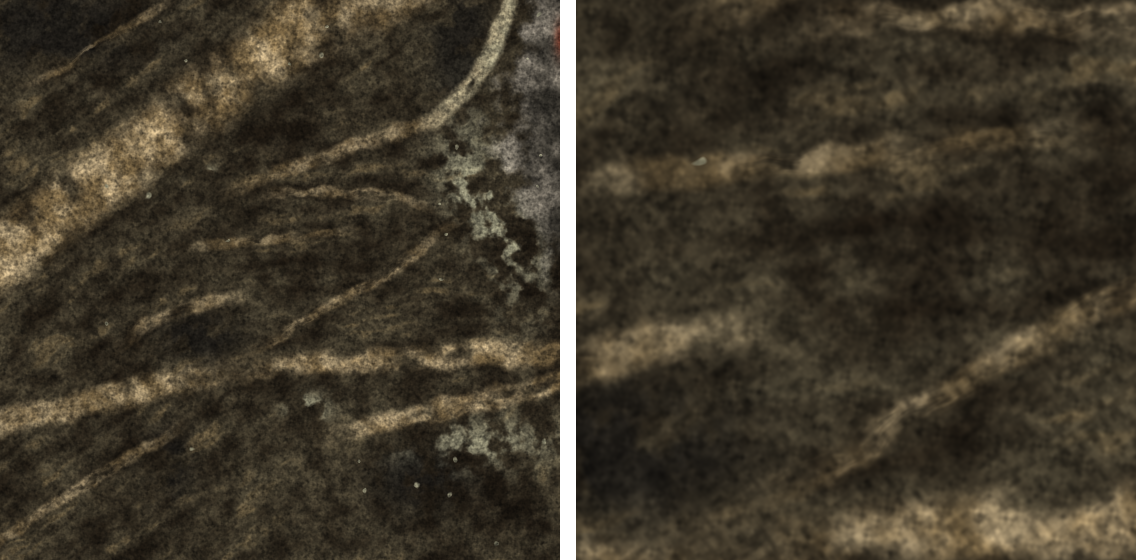
Left: the whole. Right: its middle third, enlarged.
Reproduce this texture procedurally as a Shadertoy shader.

```glsl
// Dark, fibrous weathered stone crossed by ragged tan veins, with a grey patch at the right.

const vec3 UMBER = vec3(0.105, 0.085, 0.060);
const vec3 OLIVE = vec3(0.285, 0.258, 0.196);
const vec3 TAN   = vec3(0.420, 0.350, 0.235);
const vec3 SAND  = vec3(0.680, 0.600, 0.460);
const vec3 PALE  = vec3(0.590, 0.580, 0.480);
const vec3 SLATE = vec3(0.190, 0.178, 0.155);
const vec3 ASH   = vec3(0.500, 0.470, 0.420);
const vec3 INK   = vec3(0.075, 0.070, 0.065);
const vec3 RUST  = vec3(0.420, 0.160, 0.100);

const float DIAGONAL = 0.62;    // fibre directions in radians
const float LEVEL = 0.10;
const float GRAIN_SCALE = 210.0;
const float GRAIN_AMOUNT = 0.80;
const float GRIT_SCALE = 75.0;
const float GRIT_AMOUNT = 0.55;
const float SPECK_CELLS = 13.0;

float hash(vec2 p) {
    vec3 q = fract(vec3(p.xyx) * 0.1031);
    q += dot(q, q.yzx + 33.33);
    return fract((q.x + q.y) * q.z);
}

float noise(vec2 p) {
    vec2 i = floor(p), f = fract(p);
    f = f * f * (3.0 - 2.0 * f);
    return mix(mix(hash(i), hash(i + vec2(1, 0)), f.x),
               mix(hash(i + vec2(0, 1)), hash(i + vec2(1, 1)), f.x), f.y);
}

float fbm(vec2 p) {
    float sum = 0.0, amp = 0.533;
    for (int i = 0; i < 4; i++) {
        sum += amp * noise(p);
        p = mat2(1.6, 1.2, -1.2, 1.6) * p + 17.3;
        amp *= 0.5;
    }
    return sum;
}

// Noise stretched along one direction; octaves keep the stretch
float fibres(vec2 p, float angle) {
    float c = cos(angle), s = sin(angle);
    vec2 q = vec2(c * p.x + s * p.y, c * p.y - s * p.x) * vec2(7.0, 38.0) + 40.0;
    return 0.4 * noise(q) + 0.33 * noise(q * vec2(2.6, 2.1) + 9.0) + 0.27 * noise(q * vec2(6.0, 3.9) + 23.0);
}

float blob(vec2 p, vec2 centre, vec2 radius) {
    vec2 q = (p - centre) / radius;
    return exp(-dot(q, q));
}

// Bowed, tapered stroke broken into lumps along its length
float vein(vec2 p, vec2 a, vec2 b, float bow, float width) {
    float len = distance(a, b);
    vec2 dir = (b - a) / len, q = p - a;
    float along = dot(q, dir), t = along / len;
    float across = dot(q, vec2(-dir.y, dir.x)) - 4.0 * bow * t * (1.0 - t);
    float taper = smoothstep(-0.05, 0.25, t) * (1.0 - smoothstep(0.75, 1.05, t));
    float lumps = fbm(vec2(along * 22.0, across * 0.9 / width) + a * 91.0 + 30.0);
    return taper * (1.0 - smoothstep(0.35 * width, width, abs(across)))
                 * smoothstep(0.18, 0.55, lumps);
}

// Small bright chips, one candidate per grid cell
float specks(vec2 p) {
    vec2 cell = floor(p * SPECK_CELLS);
    vec2 spot = 0.25 + 0.5 * vec2(hash(cell + 3.0), hash(cell + 71.0));
    float radius = mix(0.04, 0.1, hash(cell + 19.0));
    float d = length(fract(p * SPECK_CELLS) - spot);
    return step(0.82, hash(cell + 47.0)) * (1.0 - smoothstep(0.4 * radius, radius, d));
}

void mainImage(out vec4 fragColor, in vec2 fragCoord) {
    vec2 p = fragCoord / iResolution.y;
    vec2 ragged = p + 0.022 * (vec2(fbm(p * 24.0), fbm(p * 24.0 + 50.0)) - 0.5);
    float mottle = fbm(p * 34.0 + 7.0);
    float cloud = fbm(p * 9.0 + 4.0);
    float grit = fbm(mat2(0.8, 0.6, -0.6, 0.8) * p * GRIT_SCALE + 11.0);

    // Ground: diagonal fibres at the left, level in the middle, blotches below
    float level = smoothstep(0.28, 0.5, p.x) * smoothstep(0.25, 0.4, p.y)
                * (1.0 - smoothstep(0.75, 0.9, p.y));
    float blotched = smoothstep(0.4, 0.62, p.x) * (1.0 - smoothstep(0.2, 0.32, p.y));
    float fibre = mix(fibres(ragged, DIAGONAL), fibres(ragged, LEVEL), level);
    fibre = mix(fibre, 0.5 * cloud + 0.5 * mottle, blotched);
    float tone = 0.4 * fibre + 0.25 * cloud + 0.35 * mottle;
    vec3 col = mix(UMBER, OLIVE, smoothstep(0.24, 0.76, tone));
    col = mix(col, TAN, 0.45 * smoothstep(0.58, 0.8, fibre) * smoothstep(0.35, 0.6, mottle));

    // Deep shadows
    float shade = blob(p, vec2(0.82, 0.93), vec2(0.05, 0.13)) + blob(p, vec2(0.36, 0.40), vec2(0.07, 0.04))
                + blob(p, vec2(0.75, 0.15), vec2(0.08, 0.06)) + blob(p, vec2(0.30, 0.17), vec2(0.04, 0.06))
                + blob(p, vec2(0.10, 0.95), vec2(0.16, 0.07));
    col = mix(col, INK, min(0.7, shade * smoothstep(0.3, 0.6, mottle)));

    // Grey patch with a crumbling edge
    float edge = mix(0.98, 0.88, smoothstep(0.48, 0.72, p.y)) + 0.05 * smoothstep(0.85, 1.0, p.y);
    float greyMask = smoothstep(0.0, 0.05, ragged.x - edge + 0.12 * (mottle - 0.5)) * smoothstep(0.45, 0.53, p.y);
    col = mix(col, mix(SLATE, ASH, smoothstep(0.3, 0.75, 0.5 * cloud + 0.5 * mottle)), greyMask);
    float crumbs = blob(p, vec2(edge - 0.05, 0.62), vec2(0.055, 0.15))
                 + 0.7 * blob(p, vec2(0.86, 0.21), vec2(0.14, 0.045))
                 + blob(p, vec2(0.55, 0.27), vec2(0.035, 0.025)) + blob(p, vec2(0.36, 0.69), vec2(0.025, 0.012));
    col = mix(col, PALE, min(0.8, crumbs * smoothstep(0.45, 0.64, mottle)));
    col = mix(col, RUST, 0.7 * blob(p, vec2(1.0, 0.93), vec2(0.01, 0.03)));

    // Broad veins
    float broad = vein(ragged, vec2(-0.25, 0.36), vec2(0.75, 1.13), -0.012, 0.075);
    broad = max(broad, 0.75 * vein(ragged, vec2(0.42, 0.86), vec2(0.80, 1.06), 0.0, 0.065));
    broad = max(broad, 0.8 * vein(ragged, vec2(-0.12, 0.22), vec2(0.47, 0.35), 0.0, 0.033));
    broad = max(broad, 0.9 * vein(ragged, vec2(0.36, 0.33), vec2(1.15, 0.37), 0.012, 0.029));
    broad = max(broad, 0.9 * vein(ragged, vec2(0.57, 0.22), vec2(1.12, 0.36), -0.01, 0.026));

    // Thin veins
    float thin = vein(ragged, vec2(0.40, 0.65), vec2(0.84, 0.80), 0.01, 0.018);
    thin = max(thin, vein(ragged, vec2(0.46, 0.65), vec2(0.78, 0.63), 0.017, 0.013));
    thin = max(thin, vein(ragged, vec2(0.32, 0.55), vec2(0.66, 0.585), 0.006, 0.013));
    thin = max(thin, vein(ragged, vec2(0.42, 0.36), vec2(0.83, 0.61), -0.01, 0.014));
    thin = max(thin, vein(ragged, vec2(0.20, 0.38), vec2(0.45, 0.47), 0.02, 0.018));
    thin = max(thin, vein(ragged, vec2(-0.06, 0.00), vec2(0.34, 0.25), 0.0, 0.014));
    thin = max(thin, vein(ragged, vec2(0.04, 0.84), vec2(0.32, 1.01), 0.0, 0.011));
    float pale = vein(ragged, vec2(0.75, 0.76), vec2(0.935, 1.08), -0.035, 0.022);
    vec3 veinColor = mix(TAN, SAND, smoothstep(0.32, 0.68, 0.7 * mottle + 0.3 * cloud));
    col = mix(col, veinColor, max(broad, 0.6 * thin));
    col = mix(col, mix(PALE, SAND, mottle), 0.9 * pale);

    // Chips, grit and fine grain
    col = mix(col, PALE, 0.75 * specks(ragged));
    vec2 turned = mat2(0.8, -0.6, 0.6, 0.8) * p * GRAIN_SCALE;
    float grain = 0.6 * noise(turned) + 0.4 * noise(turned * 1.7 + 60.0);
    col *= 1.0 + GRAIN_AMOUNT * (grain - 0.5) + GRIT_AMOUNT * (grit - 0.5);
    fragColor = vec4(col, 1.0);
}
```
